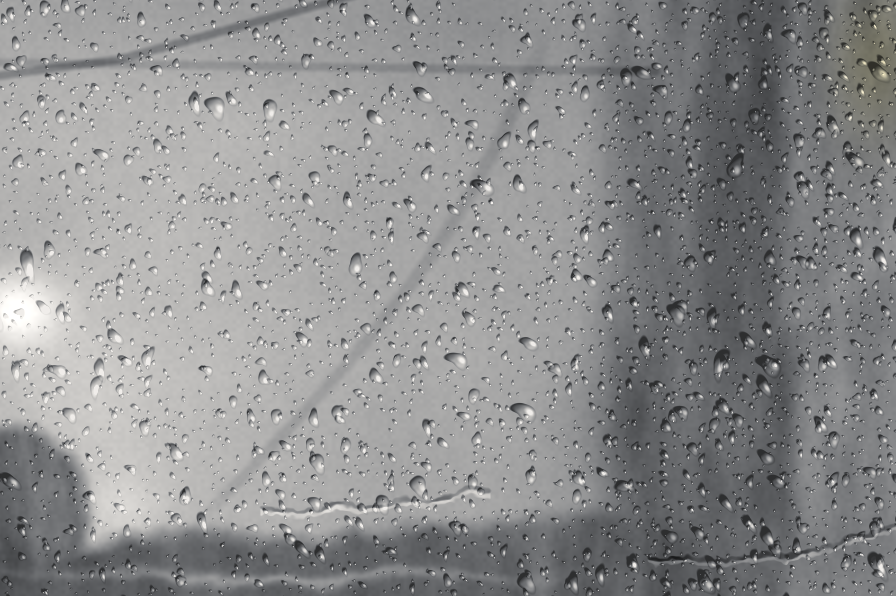
Write a WebGL 2 fragment shader that draws this texture.

```glsl
#version 300 es
precision highp float;
uniform vec2 u_resolution;
out vec4 fragColor;

float rand(vec2 p) {
  return fract(sin(dot(p, vec2(127.1, 311.7))) * 43758.55);
}

float noise(vec2 p) {
  vec2 i = floor(p), f = fract(p);
  f = f * f * (3.0 - 2.0 * f);
  return mix(mix(rand(i), rand(i + vec2(1, 0)), f.x),
             mix(rand(i + vec2(0, 1)), rand(i + 1.0), f.x), f.y);
}

float fbm(vec2 p) {
  float sum = 0.0, amp = 0.5;
  for (int i = 0; i < 4; i++) {
    sum += amp * noise(p);
    p = p * 2.03 + 7.1;
    amp *= 0.5;
  }
  return sum;
}

float segment(vec2 p, vec2 a, vec2 b) {
  vec2 ab = b - a;
  return length(p - a - ab * clamp(dot(p - a, ab) / dot(ab, ab), 0.0, 1.0));
}

float glow(vec2 p, vec2 centre, vec2 size) {
  vec2 q = (p - centre) / size;
  return exp(-dot(q, q));
}

// Blurred view behind the glass
float backdrop(vec2 p) {
  float cloud = fbm(p * 5.0) - 0.47;
  float streak = fbm(p * vec2(22.0, 6.0)) - 0.47;
  vec2 w = p + 0.07 * vec2(cloud, fbm(p * 9.0 + 4.0) - 0.47);
  float v = mix(0.71, 0.63, smoothstep(0.2, 1.0, p.x)) + 0.08 * cloud;
  v -= 0.07 * smoothstep(0.75, 1.0, p.y);

  // Dark column and paler wall on the right
  v = mix(v, 0.46 + 0.12 * cloud + 0.2 * streak, smoothstep(0.98, 1.10, w.x + 0.04 * p.y));
  v -= 0.09 * smoothstep(1.14, 1.22, w.x) * smoothstep(1.34, 1.29, w.x);
  v += 0.06 * smoothstep(1.31, 1.35, w.x) * smoothstep(0.95, 0.6, p.y);
  v -= 0.13 * glow(w, vec2(1.06, 0.27), vec2(0.11, 0.15));
  v += 0.04 * smoothstep(0.05, 0.0, segment(p, vec2(1.36, 0.48), vec2(1.55, 0.64)));

  // Sun and lit clouds
  v += 0.30 * glow(p, vec2(0.03, 0.48), vec2(0.07, 0.06));
  v += 0.09 * glow(w, vec2(0.14, 0.36), vec2(0.18, 0.16));
  v += 0.12 * glow(w, vec2(0.20, 0.15), vec2(0.08, 0.07));

  // Dark ground and bush
  float ground = smoothstep(0.03, -0.02, w.y - 0.075 - 0.055 * p.x);
  v = mix(v, 0.40 + 0.2 * cloud + 0.2 * streak, ground * smoothstep(1.4, 1.2, p.x));
  v += 0.20 * glow(w, vec2(0.45, 0.03), vec2(0.4, 0.012));
  float bush = smoothstep(0.12, 0.08, length((w - vec2(0.04, 0.16)) * vec2(1.0, 0.85)));
  v = mix(v, 0.40 + 0.4 * streak, bush * 0.9);

  // Wires and a leaning pole
  float wire = segment(p, vec2(-0.1, 0.86), vec2(0.2, 0.90));
  wire = min(wire, segment(p, vec2(0.2, 0.90), vec2(0.6, 1.01)));
  v -= 0.17 * smoothstep(0.012, 0.002, wire);
  v -= 0.09 * smoothstep(0.012, 0.002, segment(p, vec2(0.0, 0.895), vec2(1.1, 0.88)));
  float lean = 0.35 + 0.68 * (p.y - 0.14) + 0.08 * sin(3.6 * (p.y - 0.14));
  v -= 0.07 * smoothstep(0.022, 0.004, abs(p.x - lean)) * smoothstep(0.1, 0.2, p.y)
     * smoothstep(1.0, 0.8, p.y);
  return v;
}

// One scattered layer of tilted drops, dark above and bright below
float drops(float tone, vec2 p, float cells, float chance, float size) {
  vec2 home = floor(p * cells);
  vec2 light = vec2(0.6, -0.8);
  for (int k = 0; k < 9; k++) {
    vec2 cell = home + vec2(k % 3 - 1, k / 3 - 1);
    vec2 seed = cell + cells * 1.37;
    float crowd = 0.2 * smoothstep(0.9, 1.15, cell.x / cells);
    if (rand(seed) > chance + crowd) continue;
    float h = rand(seed + 31.7), turn = rand(seed + 57.3), odd = rand(seed + 83.9);
    vec2 offset = p * cells - cell - 0.15 - 0.7 * vec2(rand(seed + 11.3), rand(seed + 23.1));
    float radius = size * mix(0.5, 1.0, h * h);
    float angle = 1.5 * turn - 0.3;
    vec2 q = mat2(cos(angle), -sin(angle), sin(angle), cos(angle)) * offset;
    q = vec2(q.x, q.y) * vec2(1.25, mix(0.95, 0.55, odd * odd));
    q.x += (turn - 0.5) * 0.7 * q.y * q.y / radius;
    float a = atan(q.y, q.x);
    float outline = radius * (1.0 + 0.13 * sin(2.0 * a + 6.3 * h) + 0.13 * sin(3.0 * a + 6.3 * odd));
    float d = length(q) / outline;
    float soft = 1.0 * cells / (u_resolution.y * radius);
    float cover = 1.0 - smoothstep(1.0 - soft, 1.0 + soft, d);
    float side = dot(offset, light) / radius;
    float shade = tone - 0.02 + 0.12 * smoothstep(-0.1, 0.6, side);
    shade -= 0.26 * smoothstep(0.1, 0.9, -side) + 0.17 * smoothstep(0.6, 1.0, d);
    shade += (0.15 + 0.22 * odd) * smoothstep(0.55, 0.1, length(q / radius - 0.35 * light));
    tone = mix(tone, clamp(shade, 0.18, 0.93), cover);
  }
  return tone;
}

// Thin wobbling run of water
float trail(vec2 p, vec2 a, vec2 b) {
  p.y += 0.02 * (noise(vec2(p.x * 28.0, 3.0)) - 0.5) + 0.008 * (noise(p * 110.0) - 0.5);
  float dark = smoothstep(0.006, 0.001, segment(p, a, b));
  float lit = smoothstep(0.005, 0.001, segment(p + vec2(0.0, 0.007), a, b));
  return (0.15 * lit - 0.18 * dark) * (0.4 + noise(p * 60.0));
}

void main() {
  vec2 p = gl_FragCoord.xy / u_resolution.y;
  float tone = backdrop(p) + 0.03 * (noise(p * 150.0) - 0.5);
  tone += trail(p, vec2(0.44, 0.14), vec2(0.82, 0.175));
  tone += trail(p, vec2(1.09, 0.06), vec2(1.32, 0.07)) + trail(p, vec2(1.32, 0.07), vec2(1.52, 0.13));
  tone = drops(tone, p, 66.0, 0.36, 0.27);
  tone = drops(tone, p, 37.0, 0.46, 0.28);
  tone = drops(tone, p, 22.0, 0.42, 0.28);
  tone = drops(tone, p, 12.0, 0.32, 0.23);

  // Cool shadows, warm lights and a yellow corner
  vec3 tint = mix(vec3(0.98, 1.0, 1.03), vec3(1.01, 1.0, 0.985), smoothstep(0.3, 0.85, tone));
  tint *= mix(vec3(1), vec3(1.06, 1.03, 0.87), glow(p, vec2(1.47, 0.9), vec2(0.07, 0.12)));
  fragColor = vec4(clamp(tone * tint, 0.0, 1.0), 1.0);
}
```
